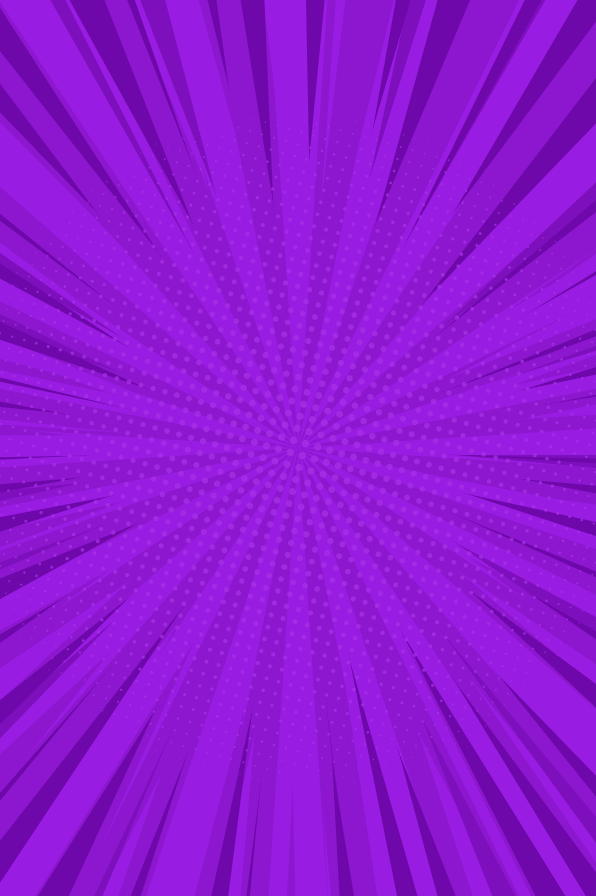
Reproduce this background procedurally as a Shadertoy shader.

```glsl
const vec3 BRIGHT = vec3(0.60, 0.11, 0.89);
const vec3 MID    = vec3(0.55, 0.09, 0.81);
const vec3 SHADE  = vec3(0.49, 0.06, 0.74);
const vec3 DARK   = vec3(0.43, 0.03, 0.67);
const vec3 DOT    = vec3(0.65, 0.19, 0.90);

const float TAU         = 6.2831853;
const float RAY_COUNT   = 24.0;
const float RAY_FILL    = 0.25;    // half width of a bright ray, in periods
const float DOT_PITCH   = 0.0139;  // lengths are fractions of canvas height
const float DOT_RADIUS  = 0.0042;
const float DOT_REACH   = 0.40;
const float DOT_TILT    = 0.27;
const float DOT_OPACITY = 0.75;
const float TIP_NEAR    = 0.50;    // spike tips, relative to the inner ellipse
const float TIP_FAR     = 0.86;

float hash(float n) {
    return fract(sin(n * 12.9898) * 43758.5453);
}

// Antialiased coverage of a signed distance
float cover(float dist, float pixel) {
    return clamp(0.5 - dist / pixel, 0.0, 1.0);
}

float rays(vec2 p, float pixel) {
    float turn = atan(p.x, p.y) / TAU * RAY_COUNT;
    float offset = abs(fract(turn + 0.5) - 0.5) - RAY_FILL;
    return cover(offset * TAU / RAY_COUNT * length(p), pixel);
}

float halftone(vec2 p, float pixel) {
    float c = cos(DOT_TILT), s = sin(DOT_TILT);
    vec2 grid = vec2(c * p.x - s * p.y, s * p.x + c * p.y) / DOT_PITCH;
    vec2 local = (fract(grid) - 0.5) * DOT_PITCH;
    float fade = clamp(1.0 - length(p) / DOT_REACH, 0.0, 1.0);
    float radius = DOT_RADIUS * pow(fade, 0.65);
    return cover(length(local) - radius, pixel) * smoothstep(0.0, 0.12, fade);
}

// Wedges that start at scattered tips and widen toward the border
float spikes(vec2 p, vec2 halfSize, float count, float seed,
             float thin, float wide, float pixel) {
    float sector = floor(atan(p.x, p.y) / TAU * count);
    float mask = 0.0;
    for (int i = -1; i <= 1; i++) {
        float id = mod(sector + float(i) + count, count);
        float key = id + seed;
        float angle = (id + 0.15 + 0.7 * hash(key)) / count * TAU;
        vec2 dir = vec2(sin(angle), cos(angle));
        float tip = mix(TIP_NEAR, TIP_FAR, hash(key + 71.3)) / length(dir / halfSize);
        float slope = mix(thin, wide, hash(key + 137.9));
        float along = dot(p, dir) - tip;
        float across = abs(p.x * dir.y - p.y * dir.x);
        mask = max(mask, cover(across - slope * along, pixel));
    }
    return mask;
}

void mainImage(out vec4 fragColor, in vec2 fragCoord) {
    float pixel = 1.0 / iResolution.y;
    vec2 halfSize = 0.5 * iResolution.xy * pixel;
    vec2 p = fragCoord * pixel - halfSize;

    // Sunburst
    vec3 color = mix(MID, BRIGHT, rays(p, pixel));

    // Layered outer spikes
    color = mix(color, MID, spikes(p, halfSize, 23.0, 11.0, 0.02, 0.08, pixel));
    color = mix(color, BRIGHT, spikes(p, halfSize, 29.0, 43.0, 0.02, 0.08, pixel));
    color = mix(color, SHADE, spikes(p, halfSize, 17.0, 5.0, 0.01, 0.06, pixel));
    color = mix(color, DARK, spikes(p, halfSize, 46.0, 29.0, 0.015, 0.065, pixel));

    // Halftone glow
    color = mix(color, DOT, DOT_OPACITY * halftone(p, pixel));

    fragColor = vec4(color, 1.0);
}
```
